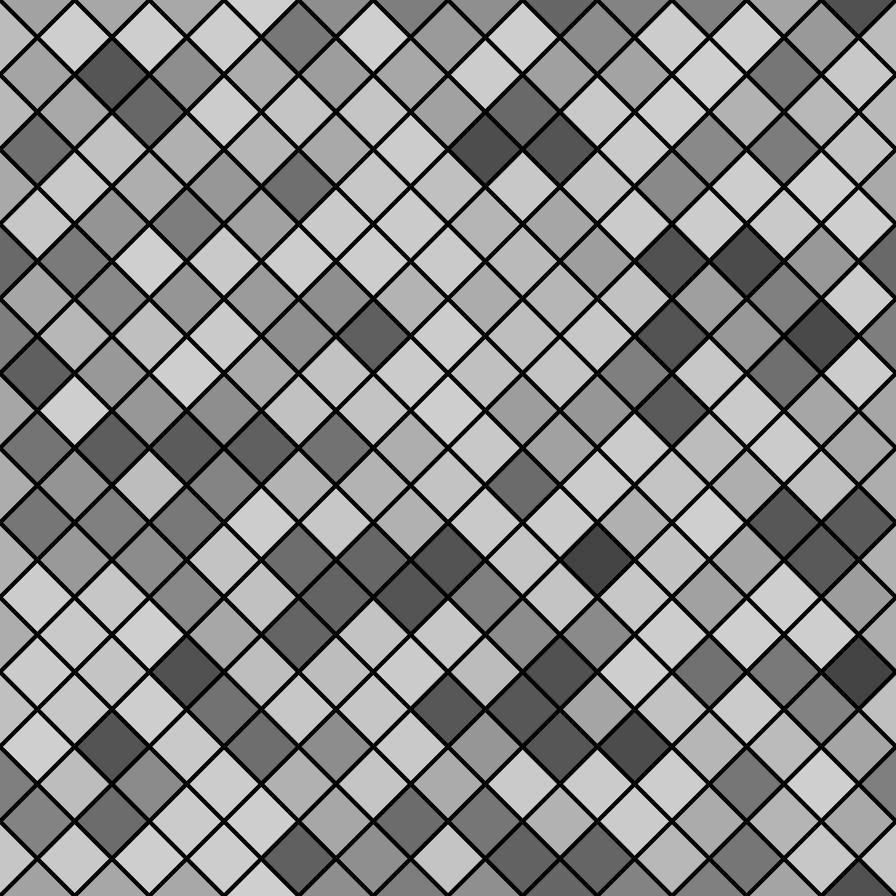
Reproduce this pattern procedurally as a Shadertoy shader.

```glsl
// Tiling lattice of grey diamonds, each a random shade, divided by thin black lines.

// Random value in 0..1 for an integer cell
float hash(ivec2 cell) {
    uint n = uint(cell.x) * 1597334677u ^ uint(cell.y) * 3812015801u;
    n = (n ^ (n >> 15)) * 2246822519u;
    n = (n ^ (n >> 13)) * 3266489917u;
    return float((n ^ (n >> 16)) & 65535u) / 65535.0;
}

void mainImage(out vec4 fragColor, in vec2 fragCoord) {
    // Twelve diamonds across and down, on diagonal axes
    vec2 p = fragCoord / iResolution.xy * 12.0;
    vec2 diagonal = vec2(p.x + p.y, p.x - p.y);
    ivec2 id = ivec2(floor(diagonal));

    // Diamond centre in half steps, wrapped at the canvas edges
    ivec2 centre = (ivec2(id.x + id.y + 1, id.x - id.y) + 48) % 24;

    // Mostly light shades with a tail of dark ones
    float shade = 0.81 - 0.55 * pow(hash(centre), 2.15);

    // Distance to the nearest grid line
    vec2 toLine = 0.5 - abs(fract(diagonal) - 0.5);
    float edge = min(toLine.x, toLine.y);
    float blur = 10.0 / min(iResolution.x, iResolution.y);
    float fill = smoothstep(0.04 - blur, 0.04 + blur, edge);

    fragColor = vec4(vec3(mix(0.005, shade, fill)), 1.0);
}
```
